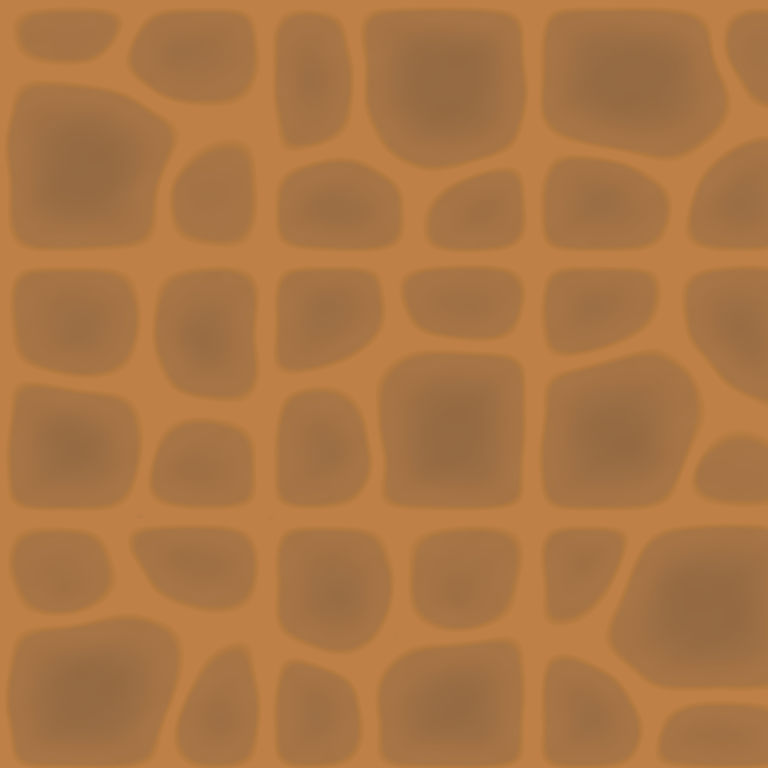
A three.js fragment shader for this texture:

```glsl
// Rounded brown stones packed into a grid of square tiles with ochre mortar.
varying vec2 vUv;

const int STONES = 4;
const vec2 TILE_SIZE = vec2(0.347, 0.337);
const vec3 MORTAR = vec3(0.745, 0.502, 0.275);
const vec3 RIM = vec3(0.700, 0.470, 0.215);
const vec3 STONE = vec3(0.654, 0.455, 0.272);
const vec3 STONE_CORE = vec3(0.585, 0.418, 0.262);

float hash(vec2 p, float salt) {
  vec3 q = fract(vec3(p.xyx + salt * 7.31) * vec3(0.1031, 0.1030, 0.0973));
  q += dot(q, q.yzx + 33.33);
  return fract((q.x + q.y) * q.z);
}

// Layered sines for uneven outlines and faint mottling.
float ripple(vec2 p, float phase) {
  return 0.6 * sin(p.x * 5.0 + p.y * 13.0 + phase)
       + 0.4 * sin(p.x * 17.0 - p.y * 23.0 + phase * 2.3);
}

// Jittered seed in one quadrant of a tile: position and growth weight.
vec3 stoneSeed(vec2 tile, int index) {
  float n = float(index);
  vec2 quadrant = vec2(mod(n, 2.0), floor(n * 0.5));
  vec2 jitter = vec2(hash(tile, n + 1.0), hash(tile, n + 11.0)) - 0.5;
  vec2 pos = mix(vec2(0.22), vec2(0.78), quadrant) + 0.28 * jitter;
  float isBig = 1.0 - step(0.5, abs(n - floor(4.0 * hash(tile, 31.0))));
  float weight = mix(0.07 * hash(tile, n + 21.0), 0.18, isBig);
  return vec3(mix(pos, vec2(0.5), 0.3 * isBig), weight);
}

// Sum of soft wall terms for the four sides of a tile.
float tileWalls(vec2 p, float inset, float softness) {
  vec4 walls = vec4(p, 1.0 - p) - inset;
  return dot(exp(-walls / softness), vec4(1.0));
}

// Rounded depth inside the nearest stone, in tile units.
float stoneDepth(vec2 p, vec2 tile, float softness) {
  vec3 seeds[STONES];
  for (int i = 0; i < STONES; i++) seeds[i] = stoneSeed(tile, i);

  float walls = tileWalls(p, 0.008, softness);
  float depth = -1.0;
  for (int i = 0; i < STONES; i++) {
    float own = distance(p, seeds[i].xy) - seeds[i].z;
    float total = walls;
    for (int j = 0; j < STONES; j++) {
      if (j == i) continue;
      float other = distance(p, seeds[j].xy) - seeds[j].z;
      total += exp(-0.5 * (other - own) / softness);
    }
    depth = max(depth, -softness * log(total));
  }
  return depth;
}

// Sparse small pebbles scattered over a fine grid.
float pebbles(vec2 p, float scale) {
  vec2 cell = floor(p * scale);
  vec2 center = 0.35 + 0.3 * vec2(hash(cell, 3.0), hash(cell, 5.0));
  float radius = 0.15 + 0.2 * hash(cell, 7.0);
  float dist = length((fract(p * scale) - center) * vec2(1.0, 1.3));
  float present = step(0.6, hash(cell, 9.0));
  return present * (1.0 - smoothstep(radius - 0.12, radius + 0.08, dist));
}

void main() {
  // Tiles are laid from the upper left corner.
  vec2 grid = vec2(vUv.x, vUv.y - 1.0) / TILE_SIZE;
  vec2 tile = floor(grid) + 20.0;
  vec2 p = fract(grid);
  float phase = 6.28 * hash(tile, 41.0);
  p += vec2(0.010, 0.004) * ripple(p, phase);

  float depth = stoneDepth(p, tile, 0.046);
  float gap = 0.026;
  float stoneMask = smoothstep(gap - 0.013, gap + 0.013, depth);

  // Stones darken toward their cores.
  float core = smoothstep(0.04, 0.22, depth);
  vec3 stoneColor = mix(STONE, STONE_CORE, core);
  stoneColor += 0.003 * ripple(p * 1.7, phase + 2.0);

  // Mortar holds chips in its wide junctions and a thin warm rim.
  float junction = 1.0 - smoothstep(-0.045, -0.020, depth);
  float chip = 0.6 * junction * pebbles(vUv, 26.0);
  vec3 mortarColor = mix(MORTAR, STONE, chip);
  float rim = 1.0 - smoothstep(0.0, 0.016, abs(depth - gap));

  vec3 color = mix(mortarColor, stoneColor, stoneMask);
  color = mix(color, RIM, 0.35 * rim);
  gl_FragColor = vec4(color, 1.0);
}
```
